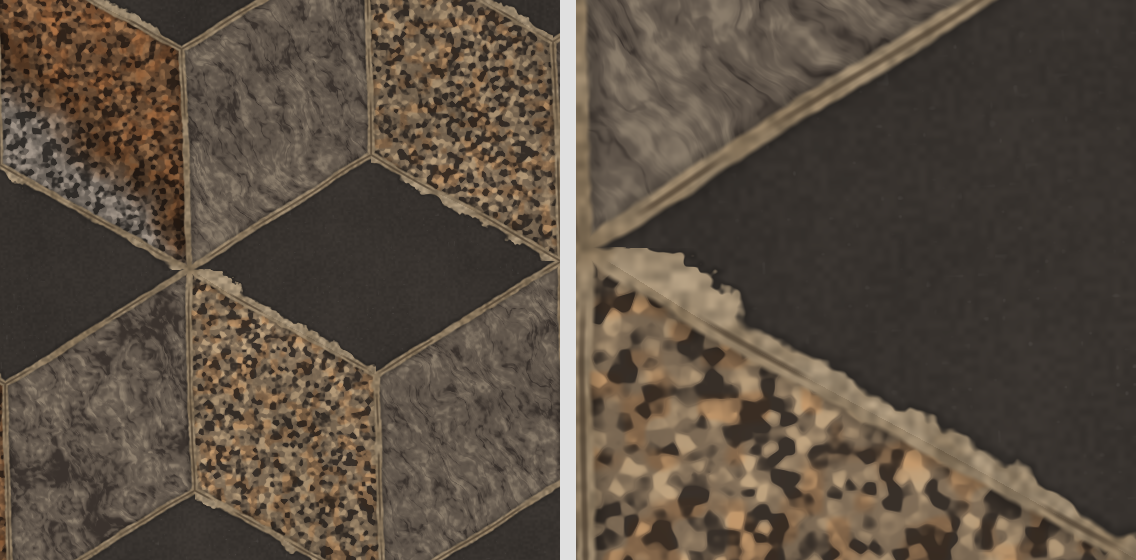
Left: the whole. Right: its middle third, enlarged.
Give the GLSL for this pattern, as a three.js fragment shader.

```glsl
// Tumbling-block floor of dark slate, grey veined stone and speckled granite rhombi in sandy grout.
varying vec2 vUv;

const vec2  ORIGIN = vec2(0.336, 0.518);      // a junction where six tiles meet
const vec2  REPEAT = vec2(0.664, 0.680);      // lattice spacing across and up
const float TILT = 0.026;
const float WOBBLE = 0.007;
const float GROUT = 0.0085;                   // half width of a joint
const float EDGE = 0.003;                     // edge softness
const float GRAINS = 76.0;                    // granite grains per repeat
const float SIXTH = 1.0471976;                // a sixth of a turn

const vec3 SLATE        = vec3(0.212, 0.193, 0.177);
const vec3 STONE_DARK   = vec3(0.225, 0.195, 0.175);
const vec3 STONE_MID    = vec3(0.385, 0.342, 0.300);
const vec3 STONE_PALE   = vec3(0.550, 0.495, 0.425);
const vec3 GRAIN_DARK   = vec3(0.205, 0.175, 0.150);
const vec3 GRAIN_TAN    = vec3(0.465, 0.395, 0.315);
const vec3 GRAIN_PALE   = vec3(0.690, 0.590, 0.460);
const vec3 RUST_TINT    = vec3(0.930, 0.790, 0.680);
const vec3 GROUT_DARK   = vec3(0.310, 0.255, 0.195);
const vec3 GROUT_SAND   = vec3(0.520, 0.445, 0.345);
const vec3 GROUT_CHALK  = vec3(0.660, 0.585, 0.480);

float hash(vec2 p) {
  return fract(sin(dot(p, vec2(127.1, 311.7))) * 43758.5453);
}

float noise(vec2 p) {
  vec2 i = floor(p), f = fract(p);
  f = f * f * (3.0 - 2.0 * f);
  return mix(mix(hash(i), hash(i + vec2(1, 0)), f.x),
             mix(hash(i + vec2(0, 1)), hash(i + vec2(1, 1)), f.x), f.y);
}

float fbm(vec2 p) {
  float sum = 0.0, amp = 0.533;
  for (int i = 0; i < 4; i++) {
    sum += amp * noise(p);
    p = mat2(1.6, 1.2, -1.2, 1.6) * p + 3.7;
    amp *= 0.5;
  }
  return sum;
}

// x: distance to the nearest scattered point, y: softly blended random tone
vec2 cells(vec2 p) {
  vec2 base = floor(p);
  float nearest = 2.0, tone = 0.0, total = 0.0;
  for (int y = -1; y <= 1; y++)
    for (int x = -1; x <= 1; x++) {
      vec2 c = base + vec2(x, y);
      float d = length(c + vec2(hash(c), hash(c + 41.3)) - p);
      float weight = exp(-9.0 * d);
      nearest = min(nearest, d);
      tone += weight * hash(c + 17.9);
      total += weight;
    }
  return vec2(nearest, tone / total);
}

vec3 slate(vec2 p) {
  float speck = smoothstep(0.86, 1.0, noise(p * 130.0)) * noise(p * 9.0);
  return SLATE * (0.82 + 0.24 * fbm(p * 7.0) + 0.14 * noise(p * 150.0)) + 0.06 * speck;
}

vec3 veinedStone(vec2 p, float nodular) {
  vec2 warp = vec2(fbm(p * 11.0), fbm(p * 11.0 + 23.0)) - 0.5;
  vec2 flow = mat2(0.86, 0.5, 0.5, -0.86) * (p + 0.07 * warp);   // x across, y along the streaks
  float streak = fbm(flow * vec2(58.0, 25.0));
  float vein = 1.0 - smoothstep(0.0, 0.08, abs(fbm(flow * vec2(34.0, 14.0) + 8.0) - 0.48));
  float tone = 0.56 + 1.0 * (streak - 0.5) - 0.2 * vein;
  // Rounded nodules with dark rims
  vec2 knot = cells((p + 0.08 * warp) * 8.0);
  float rings = sin(knot.x * 34.0 + 9.0 * streak);
  float rim = smoothstep(0.38, 0.62, knot.x);
  float knotTone = 0.53 + 0.09 * rings + 0.9 * (streak - 0.5) - 0.28 * rim - 0.08 * vein;
  tone = mix(tone, knotTone, nodular);
  tone += 0.3 * (fbm(p * 6.0 + 5.0) - 0.5) + 0.28 * (noise(p * 110.0) - 0.5);
  vec3 col = mix(STONE_DARK, STONE_MID, smoothstep(0.05, 0.52, tone));
  return mix(col, STONE_PALE, smoothstep(0.48, 0.98, tone));
}

vec3 granite(vec2 p, vec2 local, float rusty) {
  float tone = cells(p * GRAINS).y + 0.36 * (noise(p * 40.0) - 0.5) + 0.22 * (noise(p * 130.0) - 0.5);
  vec3 col = mix(GRAIN_DARK, GRAIN_TAN, smoothstep(0.16, 0.5, tone));
  col = mix(col, GRAIN_PALE, smoothstep(0.52, 1.0, tone));
  col *= mix(vec3(1.0), vec3(1.04, 0.95, 0.86), smoothstep(0.45, 0.75, noise(p * 45.0 + 9.0)));
  // Rust staining that fades to grey past a dirty band
  float slope = -0.7 * (local.x + local.y) + 0.12 * (fbm(p * 9.0) - 0.5);
  float grey = smoothstep(0.04, 0.16, slope);
  float dirt = exp(-pow((slope - 0.05) / 0.06, 2.0));
  vec3 faded = vec3(dot(col, vec3(0.34))) * vec3(1.16, 1.07, 0.98);
  vec3 stained = mix(col * RUST_TINT, faded, grey) * (1.0 - 0.25 * dirt);
  return mix(col, stained, rusty) * (0.84 + 0.28 * fbm(p * 6.0));
}

void main() {
  // Tilted lattice coordinates with hand-laid wobble
  float c = cos(TILT), s = sin(TILT);
  vec2 q = mat2(c, -s, s, c) * (vUv - ORIGIN) / REPEAT;
  q += WOBBLE * (vec2(noise(q * 9.0), noise(q * 9.0 + 31.0)) - 0.5);

  // Nearest six-way junction, then the tile sector around it
  vec2 cell = vec2(1.0, sqrt(3.0));
  vec2 a = mod(q + 0.5 * cell, cell) - 0.5 * cell;
  vec2 b = mod(q, cell) - 0.5 * cell;
  vec2 rel = dot(a, a) < dot(b, b) ? a : b;
  float r = length(rel), theta = atan(rel.y, rel.x + 1e-6);
  float sector = floor(theta / SIXTH + 0.5);
  float offset = theta - sector * SIXTH;
  float joint = r * sin(0.5 * SIXTH - abs(offset));
  vec2 centre = q - rel + 0.5 * vec2(cos(sector * SIXTH), sin(sector * SIXTH));
  float kind = mod(sector + 6.5, 3.0);
  float variant = mod(floor(centre.x), 2.0);

  // Stone surfaces
  vec2 id = floor(centre * 4.0 + 0.5);
  vec2 p = q + id * 1.73;
  vec3 col = kind < 1.0 ? slate(p) : kind < 2.0 ? veinedStone(p, variant) : granite(p, q - centre, variant);
  col *= 0.97 + 0.06 * hash(id);

  // Joints, with chalky grout smeared over one side of the slate
  float smeared = float(kind < 1.0 && offset < 0.0);
  float blob = smoothstep(0.015, 0.05, r) * (1.0 - smoothstep(0.1, 0.17, r)) * step(0.0, rel.x);
  float ragged = 0.3 + 0.8 * noise(q * 75.0) + 0.6 * noise(q * 150.0);
  float smear = smeared * ragged * (0.011 * smoothstep(0.3, 0.75, noise(q * 24.0)) + 0.028 * blob);
  float width = GROUT * (0.7 + 0.4 * noise(q * 40.0) + 0.2 * noise(q * 110.0)) + smear;
  col *= 1.0 - 0.2 * (1.0 - smoothstep(width, width + 0.014, joint));
  float chalk = clamp(0.75 * noise(q * 34.0) + smoothstep(0.002, 0.012, smear) * 0.5 - 0.1, 0.0, 1.0);
  vec3 grout = mix(GROUT_SAND, GROUT_CHALK, chalk) * (0.82 + 0.3 * noise(q * 120.0));
  float crack = (1.0 - smoothstep(0.0005, 0.0045, joint)) * smoothstep(0.25, 0.6, noise(q * 13.0 + 4.0));
  grout = mix(grout, GROUT_DARK, 0.75 * crack);
  col = mix(col, grout, 1.0 - smoothstep(width - EDGE, width + EDGE, joint));

  gl_FragColor = vec4(col, 1.0);
}
```
